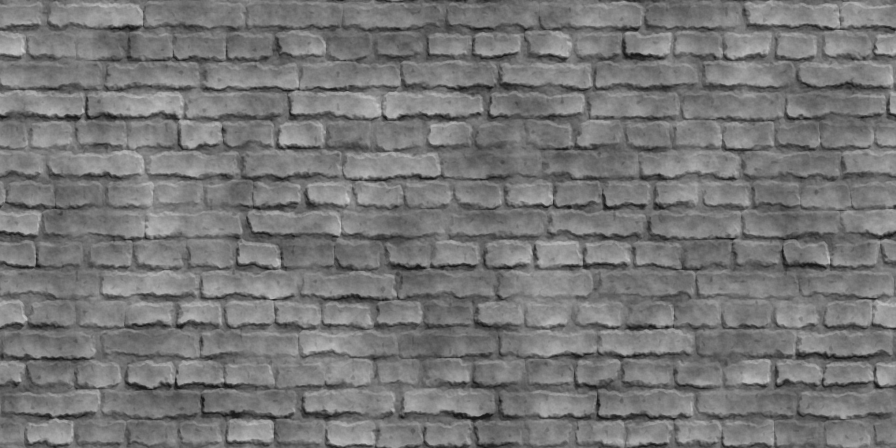
Write a Shadertoy shader that draws this texture.

```glsl
// Weathered grey brick wall: 15 courses, mostly alternating long stretchers and
// short headers. A noisy height field of rounded boxes is lit from the upper
// right, with short cast shadows in the joints, rough worn patches and pits.

#define COURSES    15.0   // rows of bricks
#define STRETCHERS 9.0    // long bricks per row
#define HEADERS    18.0   // short bricks per row
#define JOINT      vec2(0.06, 0.10)  // half widths of the joints, in rows
#define CORNER     0.14   // corner radius, in rows
#define RAGGED     0.26   // roughness of the brick outline
#define ROUGHNESS  0.42   // surface relief
#define SHADOW     0.22   // strength of cast shadows
#define RELIEF     0.34   // strength of slope lighting
#define MORTAR_TONE 0.43
#define BRICK_TONE  0.515

const vec2 WALL = vec2(2.0 * COURSES, COURSES);  // wall size in row heights
const vec2 LIGHT = vec2(0.45, 0.89);             // direction towards the light

float hash(vec2 p) {
    vec3 q = fract(p.xyx * vec3(0.1031, 0.1030, 0.0973));
    q += dot(q, q.yzx + 33.33);
    return fract((q.x + q.y) * q.z);
}

vec2 gradient(vec2 cell, vec2 period) {
    float angle = 6.2832 * hash(mod(cell, period) + 7.0);
    return vec2(cos(angle), sin(angle));
}

// Gradient noise over the wall that wraps at its borders
float noise(vec2 p, float freq) {
    p *= freq;
    vec2 period = WALL * freq, c = floor(p), f = p - c;
    vec2 u = f * f * f * (f * (f * 6.0 - 15.0) + 10.0);
    vec2 e = vec2(1.0, 0.0);
    float bottom = mix(dot(gradient(c, period), f),
                       dot(gradient(c + e, period), f - e), u.x);
    float top = mix(dot(gradient(c + e.yx, period), f - e.yx),
                    dot(gradient(c + 1.0, period), f - 1.0), u.x);
    return 1.4 * mix(bottom, top, u.y);
}

float fbm(vec2 p, float freq) {
    float sum = 0.0, amp = 0.5;
    for (int i = 0; i < 4; i++) {
        sum += amp * noise(p, freq);
        freq *= 2.0;
        amp *= 0.66;
    }
    return sum;
}

// Share of the surface smeared over with mortar
float wear(vec2 p) {
    return smoothstep(0.0, 0.6, noise(p + 3.7, 0.4) + 0.7 * noise(p, 1.0));
}

// Joint position of a course, as a share of one brick
float courseShift(float row, bool header) {
    if (header) return row == 8.0 ? 0.1 : (row == 6.0 ? 0.7 : 0.52);
    if (row == 11.0) return 0.87;
    return row == 7.0 || row == 9.0 || row == 14.0 ? 0.46 : 0.0;
}

// x: height, y: brick coverage, z: random value of the brick, w: y within the row
vec4 wall(vec2 p) {
    float rough = fbm(p + 11.3, 1.0), worn = wear(p);
    vec2 q = p + 0.07 * vec2(noise(p + 5.1, 1.0), noise(p + 8.6, 0.4));

    // Bond: header courses alternate, except near the top
    float row = mod(floor(q.y), COURSES);
    bool header = row < 11.0 ? mod(row, 2.0) < 0.5 : row == 13.0;
    float count = header ? HEADERS : STRETCHERS;
    float along = q.x / WALL.x * count - courseShift(row, header);
    along += 0.07 * noise(vec2(q.x, row + 0.37), 0.6);
    float rnd = hash(vec2(mod(floor(along), count), row) + 40.0);

    // Rounded box with a ragged outline
    vec2 size = vec2(WALL.x / count, 1.0);
    vec2 local = (fract(vec2(along, q.y)) - 0.5) * size;
    vec2 d = abs(local) - 0.5 * size + JOINT + 0.04 * rnd + CORNER;
    float dist = length(max(d, 0.0)) + min(max(d.x, d.y), 0.0) - CORNER;
    dist += RAGGED * rough;

    float brick = smoothstep(0.08, -0.10, dist) * (1.0 - 0.5 * worn);
    float height = brick * (0.6 + 0.4 * rnd) + 0.3 * worn;
    height += ROUGHNESS * rough * mix(1.5, 0.75, brick);
    return vec4(height, brick, rnd, local.y);
}

void mainImage(out vec4 fragColor, in vec2 fragCoord) {
    vec2 p = fragCoord / iResolution.xy * WALL;
    vec4 w = wall(p);

    // Slope towards the light and shadow cast by higher neighbours
    float slope = w.x - wall(p + 0.06 * LIGHT).x;
    float shadow = 0.0;
    for (int i = 1; i <= 4; i++) {
        float reach = 0.06 * float(i);
        shadow = max(shadow, wall(p + reach * LIGHT).x - w.x - reach);
    }
    shadow *= 1.0 + 0.9 * noise(p + 2.8, 0.6);

    // Each brick has its own tone and grows paler towards its lower edge
    float face = BRICK_TONE + 0.14 * (w.z - 0.5) - 0.22 * w.w;
    float tone = mix(MORTAR_TONE, face, w.y);
    tone += 0.08 * noise(p + 1.9, 0.2) + 0.10 * noise(p + 9.2, 0.6);
    tone += 0.12 * fbm(p + 4.4, 2.0);
    tone += RELIEF * clamp(slope, -0.4, 0.4) - SHADOW * shadow;

    // Small dark pits
    tone -= 0.10 * smoothstep(0.45, 0.85, noise(p + 6.3, 4.0));
    fragColor = vec4(vec3(clamp(tone, 0.1, 0.8)), 1.0);
}
```
